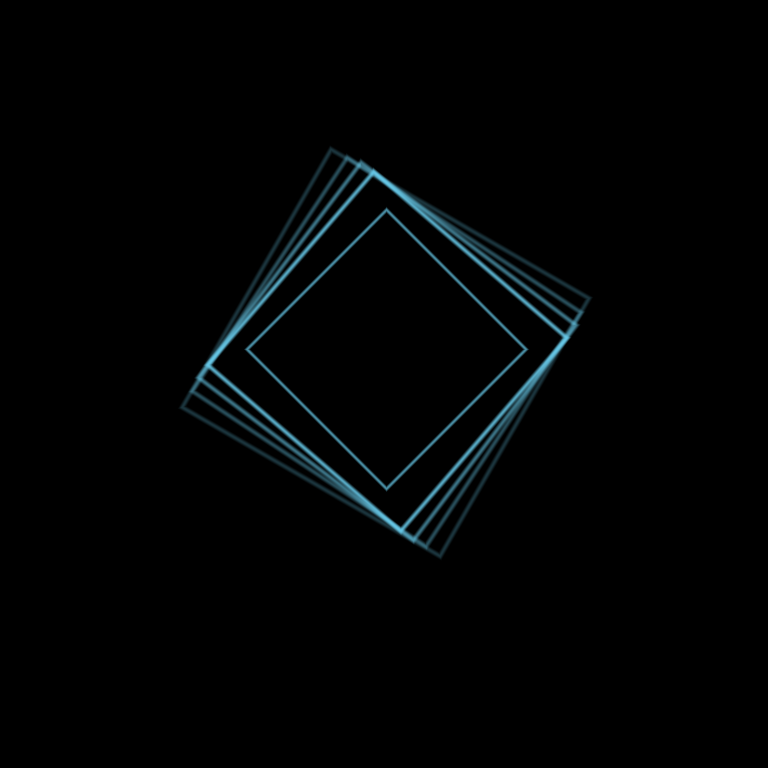
This background is drawn by a Shadertoy shader. Its source:

```glsl
// Thin cyan diamond framed by four fading, rotating square outlines on black.

mat2 rotation(float angle) {
    float c = cos(angle), s = sin(angle);
    return mat2(c, -s, s, c);
}

// Soft outline of a diamond turned counter-clockwise by angle.
float squareLine(vec2 p, float halfSide, float angle, float width) {
    p = abs(rotation(angle + radians(45.0)) * p);
    float edge = abs(max(p.x, p.y) - halfSide);
    return 1.0 - smoothstep(0.0, width, edge);
}

void mainImage(out vec4 fragColor, in vec2 fragCoord) {
    vec2 uv = (fragCoord - 0.5 * iResolution.xy) / iResolution.y + 0.5;
    float pixel = 1.0 / iResolution.y;

    // Inner diamond
    float light = 0.68 * squareLine(uv - vec2(0.5034, 0.5451), 0.1284, 0.0, max(0.0036, pixel));

    // Outer trail: each echo is larger, more turned and dimmer
    for (int i = 0; i < 4; i++) {
        float k = float(i);
        vec2 center = vec2(0.5043, 0.5424) - k * (k - 1.0) * vec2(0.00037, 0.0003);
        float halfSide = 0.1658 + k * (0.01344 + k * (-0.00482 + k * 0.00115));
        float angle = 0.075 + 0.0623 * k;
        float strength = 0.8 * pow(0.68, k);
        float line = strength * squareLine(uv - center, halfSide, angle, max(0.005, pixel));
        light = 1.0 - (1.0 - light) * (1.0 - line);
    }

    vec3 cyan = vec3(0.42, 0.82, 0.95);
    fragColor = vec4(cyan * light, 1.0);
}
```
